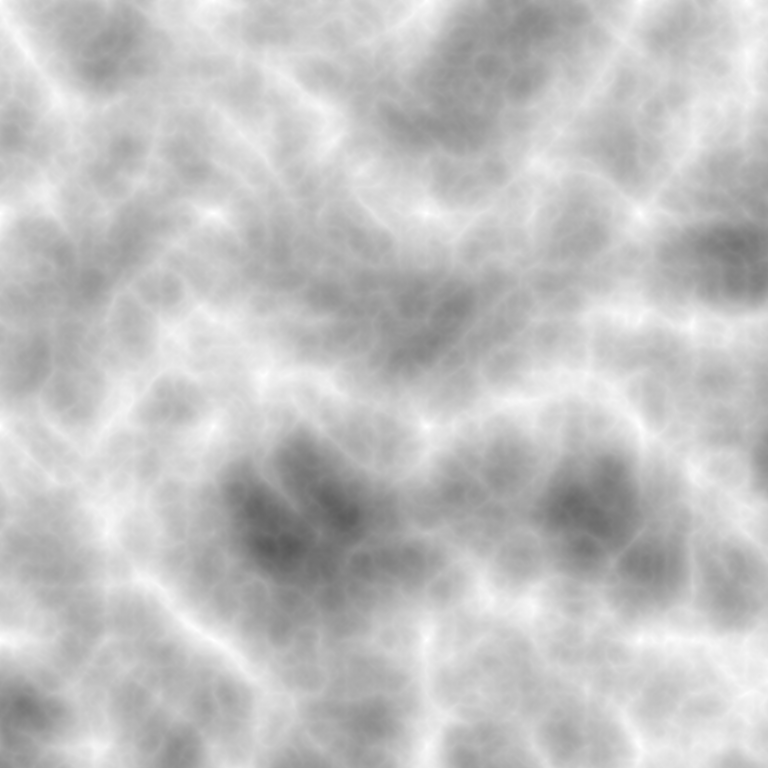
Give the GLSL for this texture, as a WebGL 1 fragment shader.

```glsl
precision highp float;
// Soft grey clouds with bright creases: inverted turbulence of gradient noise.

uniform vec2 u_resolution;

// Unit gradient with a random direction for each lattice point
vec2 latticeGradient(vec2 cell) {
  float angle = 6.28319 * fract(sin(dot(cell, vec2(12.9898, 78.233))) * 43758.5453);
  return vec2(cos(angle), sin(angle));
}

float cornerSlope(vec2 cell, vec2 offset, vec2 corner) {
  return dot(latticeGradient(cell + corner), offset - corner);
}

float gradientNoise(vec2 p) {
  vec2 cell = floor(p);
  vec2 f = fract(p);
  vec2 blend = f * f * (3.0 - 2.0 * f);
  float lower = mix(cornerSlope(cell, f, vec2(0.0, 0.0)),
                    cornerSlope(cell, f, vec2(1.0, 0.0)), blend.x);
  float upper = mix(cornerSlope(cell, f, vec2(0.0, 1.0)),
                    cornerSlope(cell, f, vec2(1.0, 1.0)), blend.x);
  return mix(lower, upper, blend.y);
}

// Sum of folded octaves; whole-cell shifts keep their lattices aligned
float turbulence(vec2 p) {
  float sum = 0.0;
  float amplitude = 1.0;
  for (int octave = 0; octave < 6; octave++) {
    sum += amplitude * abs(gradientNoise(p + float(octave) * vec2(17.0, 31.0)));
    p *= 2.0;
    amplitude *= 0.5;
  }
  return sum;
}

void main() {
  // Measure from the upper left corner, 3.6 lattice cells across
  vec2 p = vec2(gl_FragCoord.x, u_resolution.y - gl_FragCoord.y) / u_resolution.y;
  float grey = 1.005 - 0.735 * turbulence(p * 3.6);
  gl_FragColor = vec4(vec3(clamp(grey, 0.0, 1.0)), 1.0);
}
```
